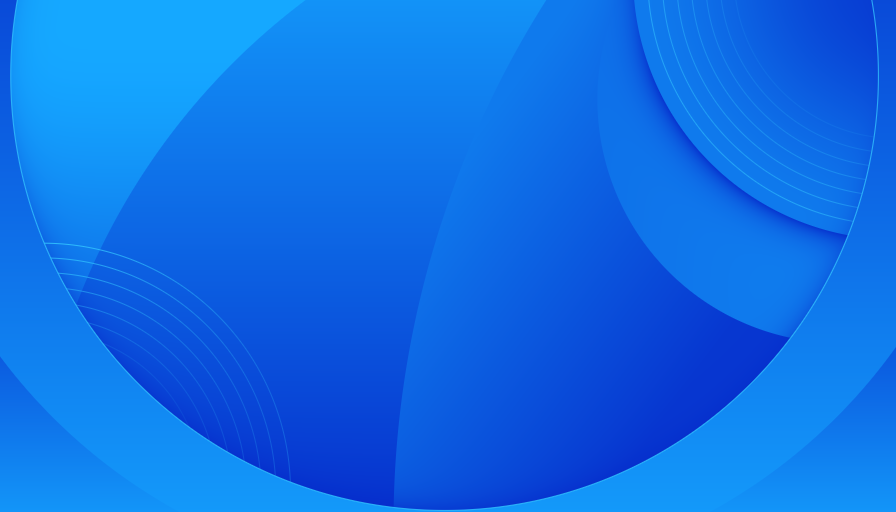
A WebGL 1 fragment shader for this background:

```glsl
precision highp float;
// Layered blue discs: a large porthole over a pale ring, filled with overlapping
// circular sheets, soft shadows and two fans of thin concentric arcs.
// Every edge is a circle distance; every fill is a ramp over one shared blue scale.

uniform vec2 u_resolution;

// Shared scale from deep blue (0.2) to light azure (0.65)
vec3 blue(float g) {
  return vec3(0.125 * g, g, min(1.0, 0.725 + 0.425 * g));
}

float circle(vec2 p, vec2 center, float radius) {
  return length(p - center) - radius;
}

// Smooth coverage of the inside of a distance field
float fill(float d) {
  return clamp(0.5 - d * u_resolution.y, 0.0, 1.0);
}

float stroke(float d, float halfWidth) {
  return fill(abs(d) - halfWidth);
}

// Concentric arcs stepping inwards, each fainter than the last
float arcs(float d, float spacing) {
  float sum = 0.0;
  for (int i = 0; i < 7; i++) {
    float k = float(i);
    sum += stroke(d + k * spacing, 0.001) * (1.0 - k / 7.5);
  }
  return sum;
}

void main() {
  vec2 p = gl_FragCoord.xy / u_resolution.y;
  p.x *= 1.7534 * u_resolution.y / u_resolution.x;
  vec3 cyan = vec3(0.2, 0.78, 1.0);
  vec3 shade = blue(0.16);

  // Backdrop and wide ring
  float ring = circle(p, vec2(0.870, 0.954), 1.086);
  vec3 backdrop = mix(blue(0.585 - 0.75 * p.y), blue(0.6 - 0.31 * p.y), fill(ring));

  // Porthole base and the two tall sheets
  vec3 inside = blue(mix(0.40, 0.66, smoothstep(0.2, 0.95, p.y)));
  float leftSheet = circle(p, vec2(1.400, -0.071), 1.338);
  inside = mix(inside, blue(0.195 + 0.38 * p.y), fill(leftSheet));
  float rightSheet = circle(p, vec2(2.683, -0.027), 1.913);
  float diagonal = dot(vec2(p.x, 1.0 - p.y), vec2(0.8, 0.6));
  float ramp = clamp((diagonal - 0.9) / 0.63, 0.0, 1.0);
  inside = mix(inside, blue(mix(0.48, 0.215, ramp)), fill(rightSheet));

  // Crescent under the corner disc
  float crescent = circle(p, vec2(1.645, 0.806), 0.476);
  inside = mix(inside, blue(0.45 + 0.12 * (p.x - 1.2)), fill(crescent));

  // Corner disc with its drop shadow and arcs
  float corner = circle(p, vec2(1.753, 1.046), 0.514);
  float dropShadow = 0.85 * exp(-max(corner, 0.0) / 0.025);
  inside = mix(inside, shade, dropShadow * mix(1.0, 0.6, smoothstep(0.8, 1.0, p.y)));
  float depth = smoothstep(-0.46, 0.0, corner);
  inside = mix(inside, blue(mix(0.25, 0.48, depth)), fill(corner));
  inside = mix(inside, cyan, 0.55 * arcs(corner + 0.0285, 0.0282));

  // Inner shadow of the porthole, stronger towards the bottom
  float porthole = circle(p, vec2(0.870, 0.852), 0.849);
  float innerShadow = exp(min(porthole, 0.0) / 0.026);
  inside = mix(inside, shade, innerShadow * mix(0.55, 0.15, smoothstep(0.1, 0.9, p.y)));

  // Lower left arcs, fading to the right
  float fan = circle(p, vec2(0.0845, 0.041), 0.484);
  float fade = mix(0.85, 0.25, smoothstep(0.08, 0.55, p.x));
  inside = mix(inside, cyan, fade * arcs(fan, 0.0288));

  // Composite and bright rim
  vec3 color = mix(backdrop, inside, fill(porthole));
  color = mix(color, cyan, 0.75 * stroke(porthole, 0.0011));
  gl_FragColor = vec4(color, 1.0);
}
```
